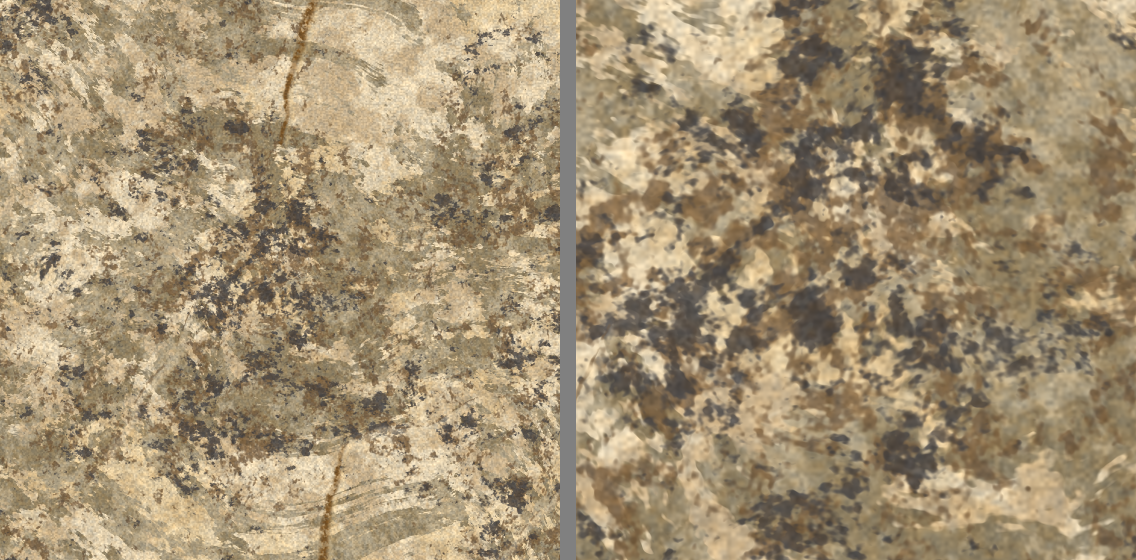
Left, the full canvas; right, a detail of the centre.
A Shadertoy shader for this texture:

```glsl
// Weathered cream sandstone with olive lichen, charcoal stains and rusty seams

const vec3 CREAM    = vec3(0.89, 0.82, 0.69);
const vec3 TAN      = vec3(0.77, 0.68, 0.54);
const vec3 OCHRE    = vec3(0.86, 0.74, 0.52);
const vec3 OLIVE    = vec3(0.54, 0.48, 0.36);
const vec3 ASH      = vec3(0.69, 0.63, 0.51);
const vec3 BROWN    = vec3(0.45, 0.35, 0.24);
const vec3 CHARCOAL = vec3(0.29, 0.27, 0.26);
const vec3 RUST     = vec3(0.48, 0.33, 0.15);

float hash(vec2 p) {
    return fract(sin(dot(p, vec2(127.1, 311.7))) * 43758.5);
}

float noise(vec2 p) {
    vec2 i = floor(p), f = fract(p);
    f = f * f * (3.0 - 2.0 * f);
    float low  = mix(hash(i), hash(i + vec2(1, 0)), f.x);
    float high = mix(hash(i + vec2(0, 1)), hash(i + vec2(1, 1)), f.x);
    return mix(low, high, f.y);
}

// Layered noise normalised to a mean of one half
float fbm(vec2 p, int octaves, float gain) {
    float sum = 0.0, total = 0.0, weight = 1.0;
    for (int i = 0; i < octaves; i++) {
        sum += weight * noise(p);
        total += weight;
        weight *= gain;
        p = mat2(1.6, 1.2, -1.2, 1.6) * p + 17.3;
    }
    return sum / total;
}

vec2 rotate(vec2 p, float angle) {
    float c = cos(angle), s = sin(angle);
    return vec2(c * p.x - s * p.y, s * p.x + c * p.y);
}

// Soft line from a to b, thinning towards b
float seam(vec2 p, vec2 a, vec2 b, float width) {
    vec2 ab = b - a;
    float t = clamp(dot(p - a, ab) / dot(ab, ab), 0.0, 1.0);
    float taper = width * (1.0 - 0.6 * t);
    return 1.0 - smoothstep(0.15 * taper, taper, length(p - a - ab * t));
}

// Rusty seam with a pale lip along its right side
vec3 rustSeam(vec3 color, vec2 p, vec2 a, vec2 b, float wear) {
    float lip = seam(p - vec2(0.012, 0.0), a, b, 0.014);
    float core = seam(p, a, b, 0.016);
    color = mix(color, OCHRE, 0.3 * lip);
    return mix(color, RUST, core * mix(0.45, 0.95, wear));
}

// Thin crack with a light ridge beside it
vec3 crack(vec3 color, vec2 p, vec2 a, vec2 b, float wear) {
    color = mix(color, CREAM, 0.4 * seam(p - vec2(0.004, -0.006), a, b, 0.018));
    return mix(color, BROWN, 0.55 * wear * seam(p, a, b, 0.005));
}

void mainImage(out vec4 fragColor, in vec2 fragCoord) {
    vec2 uv = fragCoord / iResolution.y;

    // Ragged coordinates
    vec2 wobble = vec2(fbm(uv * 9.0, 3, 0.5), fbm(uv * 9.0 + 40.0, 3, 0.5)) - 0.5;
    vec2 p = uv + 0.03 * wobble;
    float region = fbm(uv * 3.0 + 5.0, 3, 0.5) - 0.5;
    float stainRegion = fbm(uv * 4.5 + 61.0, 3, 0.5) - 0.5;
    float fine = fbm(uv * 80.0 + 9.0, 3, 0.9) - 0.5;

    // Mottled pale stone
    float mottle = fbm(p * 18.0 + 23.0, 5, 0.8) - 0.3 * region + 0.2 * fine;
    vec3 color = mix(TAN, CREAM, smoothstep(0.38, 0.58, mottle));
    float blush = smoothstep(0.48, 0.68, fbm(p * 6.0 + 81.0, 6, 0.7));
    color = mix(color, OCHRE, 0.4 * blush);

    // Slanted flakes of olive and ash lichen
    float tilt = 0.3 + 1.2 * (noise(uv * 2.5 + 33.0) - 0.5);
    vec2 flake = rotate(p - 0.5, tilt) * vec2(15.0, 25.0);
    float lichen = fbm(flake + 50.0, 5, 0.74) + 0.4 * region + 0.15 * fine;
    float shade = fbm(p * 22.0 + 71.0, 5, 0.8) - 0.3 * region + 0.2 * fine;
    vec3 lichenColor = mix(OLIVE, ASH, smoothstep(0.36, 0.58, shade));
    color = mix(color, lichenColor, 0.92 * smoothstep(0.49, 0.56, lichen));

    // Brown crumbs
    float crumbs = fbm(p * 42.0 + 13.0, 4, 0.85) + 0.4 * stainRegion;
    crumbs += 0.25 * region + 0.25 * fine;
    color = mix(color, BROWN, 0.75 * smoothstep(0.58, 0.76, crumbs));

    // Charcoal stains clustered on the lichen
    float stain = fbm(p * vec2(24.0, 31.0) + 7.0, 5, 0.78);
    stain += 0.6 * stainRegion + 0.35 * (lichen - 0.5) + 0.3 * fine;
    color = mix(color, CHARCOAL, 0.8 * smoothstep(0.66, 0.80, stain));

    // Seams and cracks
    vec2 q = uv + 0.06 * wobble + 0.012 * fine;
    float wear = smoothstep(-0.12, 0.10, fine);
    color = rustSeam(color, q, vec2(0.555, 1.02), vec2(0.495, 0.74), wear);
    color = rustSeam(color, q, vec2(0.56, -0.02), vec2(0.615, 0.19), wear);
    color = crack(color, q, vec2(0.20, 0.17), vec2(0.35, 0.47), wear);
    color = crack(color, q, vec2(0.61, 0.19), vec2(0.85, 0.29), wear);
    color = crack(color, q, vec2(0.88, 0.01), vec2(0.99, 0.13), wear);

    // Sandy grain
    float grain = noise(uv * 370.0) - 0.5;
    color *= 1.0 - 0.30 * fine + 0.21 * grain;
    color += 0.05 * (noise(uv * 190.0 + 3.0) - 0.5) * vec3(1.0, 0.2, -0.8);

    fragColor = vec4(clamp(color, 0.0, 1.0), 1.0);
}
```
